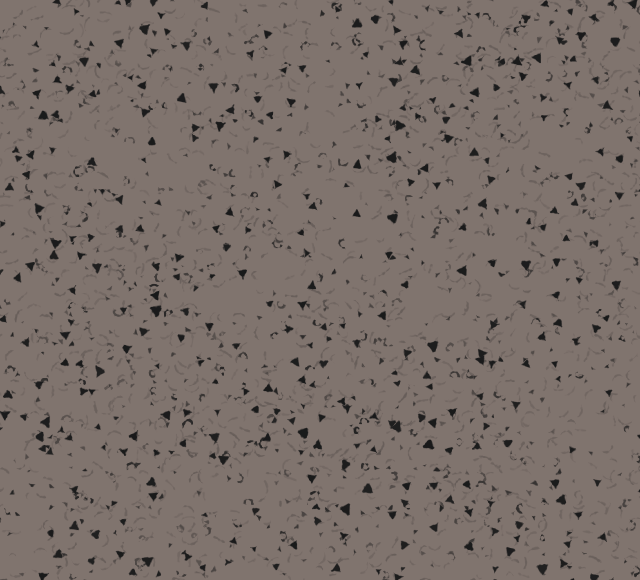
A Shadertoy shader for this texture:

```glsl
// Speckled stone-like sheet: a flat warm grey-brown ground strewn with dark chips.
// Four jittered grids scatter angular chips, small specks, broken crescents and
// faint slivers; value noise roughens every outline. Unit: canvas height.

const vec3 GROUND_COLOR = vec3(0.502, 0.453, 0.430);
const vec3 CHIP_COLOR   = vec3(0.095, 0.098, 0.100);
const float EDGE_SOFTNESS = 0.0016;
const float ROUGH_SCALE   = 260.0;   // outline noise cells per height
const float ROUGH_AMOUNT  = 0.0032;
const float CLUSTER_SCALE = 7.0;     // patches of denser and sparser chips

// Grid cells per height, and the chance that a cell is filled
const vec2 CHIP_GRID     = vec2(26.0, 0.43);
const vec2 SPECK_GRID    = vec2(39.0, 0.40);
const vec2 CRESCENT_GRID = vec2(29.0, 0.32);
const vec2 SLIVER_GRID   = vec2(41.0, 0.62);

// Smallest and largest sizes, and opacities
const vec2 CHIP_SIZE     = vec2(0.0058, 0.0108);
const vec2 SPECK_SIZE    = vec2(0.0022, 0.0052);
const vec2 CRESCENT_SIZE = vec2(0.0040, 0.0080);
const vec2 SLIVER_SIZE   = vec2(0.0040, 0.0110);
const vec2 CHIP_OPACITY     = vec2(0.92, 1.00);
const vec2 SPECK_OPACITY    = vec2(0.35, 0.95);
const vec2 CRESCENT_OPACITY = vec2(0.30, 0.90);
const vec2 SLIVER_OPACITY   = vec2(0.10, 0.24);

const int CHIP = 0, SPECK = 1, CRESCENT = 2, SLIVER = 3;

float hash(vec2 p) {
    return fract(sin(dot(p, vec2(127.1, 311.7))) * 43758.5453);
}

float valueNoise(vec2 p) {
    vec2 cell = floor(p), f = fract(p);
    f = f * f * (3.0 - 2.0 * f);
    float low  = mix(hash(cell), hash(cell + vec2(1, 0)), f.x);
    float high = mix(hash(cell + vec2(0, 1)), hash(cell + vec2(1, 1)), f.x);
    return mix(low, high, f.y);
}

vec2 rotate(vec2 p, float angle) {
    float c = cos(angle), s = sin(angle);
    return vec2(c * p.x + s * p.y, c * p.y - s * p.x);
}

// Uneven triangle with its flat side up and its tips cut by a circle
float chipDistance(vec2 q, float size, vec2 id) {
    float d = length(q) - size;
    for (int k = 0; k < 3; k++) {
        float angle = 1.5708 + 2.0944 * float(k);
        float inset = size * mix(0.36, 0.74, hash(id + 5.3 * float(k + 1)));
        d = max(d, dot(q, vec2(cos(angle), sin(angle))) - inset);
    }
    return d;
}

// Part of a thin ring
float crescentDistance(vec2 q, float size) {
    float ring = abs(length(q) - size) - 0.0012;
    return max(ring, -q.y - 0.1 * size);
}

// Thin stroke with a slight bend
float sliverDistance(vec2 q, float size, float bend) {
    q.y -= bend * q.x * q.x / size;
    q.x -= clamp(q.x, -size, size);
    return length(q) - 0.0013;
}

// Darkness left at p by one scattered layer
float scatter(vec2 p, int kind, vec2 grid, vec2 sizes, vec2 opacities) {
    float edge = max(EDGE_SOFTNESS, 0.7 / iResolution.y);
    float rough = (valueNoise(p * ROUGH_SCALE) - 0.5) * ROUGH_AMOUNT;
    vec2 home = floor(p * grid.x);
    float darkness = 0.0;
    for (int y = -1; y <= 1; y++)
    for (int x = -1; x <= 1; x++) {
        vec2 cell = home + vec2(x, y);
        vec2 id = cell + 71.0 * float(kind + 1);
        vec2 center = (cell + vec2(hash(id), hash(id + 17.7))) / grid.x;
        float patchiness = mix(0.6, 1.4, valueNoise(center * CLUSTER_SCALE));
        if (hash(id + 31.1) > grid.y * patchiness) continue;

        float size = mix(sizes.x, sizes.y, hash(id + 43.9));
        float turn = hash(id + 59.3) - 0.5;
        vec2 q = p - center;
        float d;
        if (kind == CHIP)
            d = chipDistance(rotate(q, 0.25 + 1.6 * turn), size, id) + rough * 0.7;
        else if (kind == SPECK)
            d = chipDistance(rotate(q, 6.28 * turn) * vec2(0.8, 1.2), size, id) + rough * 0.6;
        else if (kind == CRESCENT)
            d = crescentDistance(rotate(q, 0.4 + 5.0 * turn), size) + rough * 1.5;
        else
            d = sliverDistance(rotate(q, 0.5 + 2.6 * turn), size, hash(id + 67.1) - 0.5) + rough;

        float opacity = mix(opacities.x, opacities.y, hash(id + 83.5));
        darkness = max(darkness, opacity * smoothstep(edge, -edge, d));
    }
    return darkness;
}

void mainImage(out vec4 fragColor, in vec2 fragCoord) {
    vec2 p = fragCoord / iResolution.y;

    float darkness = scatter(p, SLIVER, SLIVER_GRID, SLIVER_SIZE, SLIVER_OPACITY);
    darkness = max(darkness, scatter(p, CRESCENT, CRESCENT_GRID, CRESCENT_SIZE, CRESCENT_OPACITY));
    darkness = max(darkness, scatter(p, SPECK, SPECK_GRID, SPECK_SIZE, SPECK_OPACITY));
    darkness = max(darkness, scatter(p, CHIP, CHIP_GRID, CHIP_SIZE, CHIP_OPACITY));

    fragColor = vec4(mix(GROUND_COLOR, CHIP_COLOR, darkness), 1.0);
}
```
